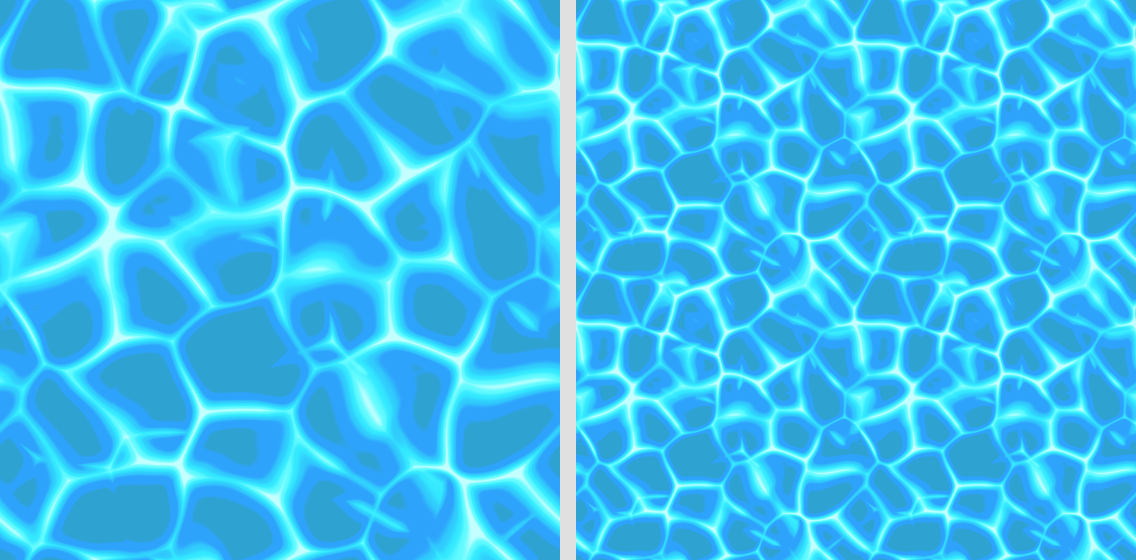
Left: one tile. Right: repeated 2 by 2.
Give the GLSL for this texture, as a WebGL 2 fragment shader.

```glsl
#version 300 es
precision highp float;

uniform vec2 u_resolution;
out vec4 fragColor;

const float TAU = 6.2831853;

vec2 hash2(vec2 p) {
    vec3 q = fract(p.xyx * vec3(0.1031, 0.1030, 0.0973));
    q += dot(q, q.yzx + 33.33);
    return fract((q.xx + q.yz) * q.zy);
}

// Layered sines in 0..1; whole frequencies keep the unit square seamless.
float waves(vec2 p, float phase) {
    float a = sin(TAU * (2.0 * p.x + p.y) + phase);
    float b = sin(TAU * (3.0 * p.y - p.x) + 1.7 * phase + a);
    float c = sin(TAU * (4.0 * p.x - 3.0 * p.y) + 2.3 * phase + b);
    return 0.5 + (a + b + c) / 6.0;
}

// Bends straight cell borders into flowing curves.
vec2 bend(vec2 p, float amount, float phase) {
    vec2 slow = sin(TAU * (vec2(2.0, 3.0) * p.yx + p) + vec2(phase, phase + 2.0));
    vec2 fast = sin(TAU * (vec2(5.0, 4.0) * p.yx - p) + vec2(phase + 4.0, phase));
    return p + amount * (slow + 0.4 * fast);
}

// Wrapped cellular noise: rounded distance to the border, in cell units.
float cellBorder(vec2 p, float count, float sharpness, float seed) {
    p *= count;
    vec2 base = floor(p);
    float nearest = 0.0;
    float others = 0.0;
    for (int y = -2; y <= 2; y++) {
        for (int x = -2; x <= 2; x++) {
            vec2 cell = base + vec2(x, y);
            vec2 jitter = hash2(mod(cell, count) + seed) - 0.5;
            vec2 offset = cell + 0.5 + 0.85 * jitter - p;
            float weight = exp(-0.5 * sharpness * dot(offset, offset));
            others += min(weight, nearest);
            nearest = max(weight, nearest);
        }
    }
    return log(nearest / others) / sharpness;
}

float softMin(float a, float b, float radius) {
    float h = max(radius - abs(a - b), 0.0) / radius;
    return min(a, b) - 0.25 * radius * h * h;
}

// Depth away from the light: bright filaments, cyan sheets, blue, teal.
vec3 waterColor(float depth) {
    vec3 color = vec3(0.77, 1.0, 1.0);
    color = mix(color, vec3(0.38, 0.98, 1.0), smoothstep(-0.005, 0.031, depth));
    color = mix(color, vec3(0.20, 0.91, 1.0), smoothstep(0.031, 0.062, depth));
    color = mix(color, vec3(0.19, 0.80, 0.99), smoothstep(0.062, 0.093, depth));
    color = mix(color, vec3(0.18, 0.64, 0.99), smoothstep(0.093, 0.132, depth));
    return mix(color, vec3(0.18, 0.635, 0.82), smoothstep(0.192, 0.222, depth));
}

void main() {
    vec2 uv = gl_FragCoord.xy / u_resolution;

    // Sharp network whose filaments swell and fade along their length.
    float network = cellBorder(bend(uv, 0.013, 0.6), 6.0, 19.0, 11.0);
    float filaments = network * mix(1.2, 0.8, waves(uv, 3.1))
                    + 0.08 * smoothstep(0.3, 0.85, waves(uv, 5.4));

    // Soft translucent sheets that cross the cells in patches.
    float folds = cellBorder(bend(uv, 0.019, 2.9), 5.0, 16.0, 47.0);
    float sheets = folds + 0.05 + 0.25 * smoothstep(0.15, 0.8, waves(uv, 1.2));

    fragColor = vec4(waterColor(softMin(filaments, sheets, 0.06)), 1.0);
}
```
